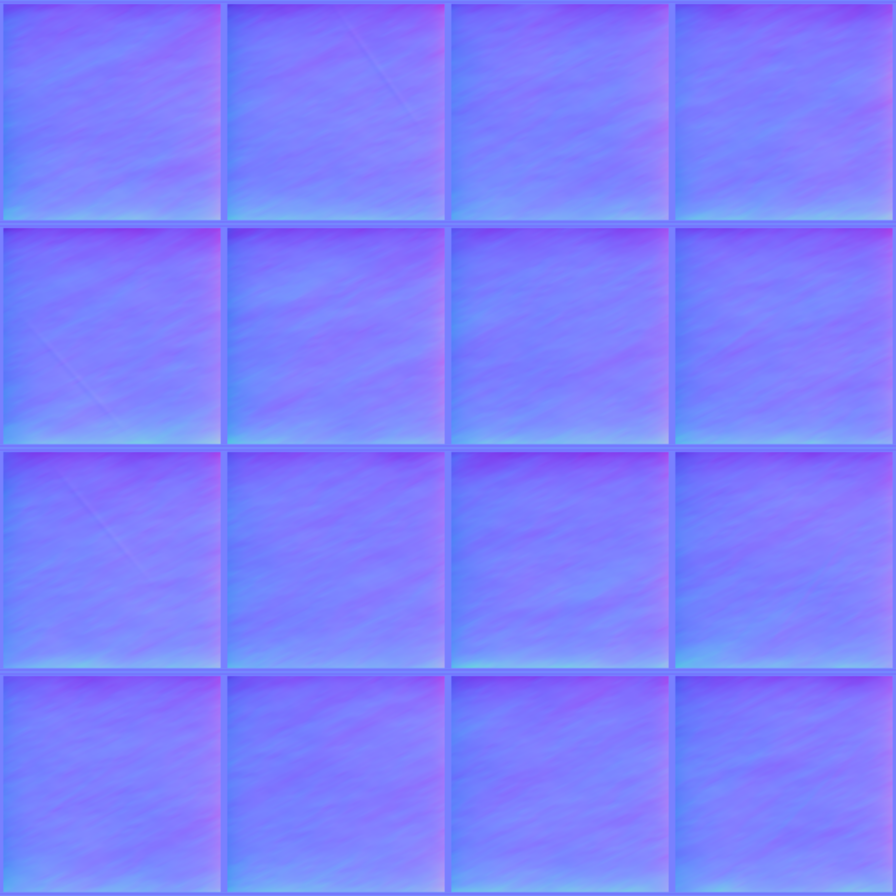
Reproduce this texture map procedurally as a Shadertoy shader.

```glsl
const float TILES = 4.0;
const float GROOVE_HALF_WIDTH = 0.015;

float hash(vec2 p) {
    vec3 q = fract(p.xyx * vec3(0.1031, 0.1030, 0.0973));
    q += dot(q, q.yzx + 33.33);
    return fract((q.x + q.y) * q.z);
}

// Value noise that wraps after a whole number of lattice cells
float wrapNoise(vec2 p, vec2 period) {
    vec2 cell = floor(p);
    vec2 f = p - cell;
    vec2 w = f * f * f * (f * (f * 6.0 - 15.0) + 10.0);
    vec2 lo = mod(cell, period);
    vec2 hi = mod(cell + 1.0, period);
    float bottom = mix(hash(lo), hash(vec2(hi.x, lo.y)), w.x);
    float top = mix(hash(vec2(lo.x, hi.y)), hash(hi), w.x);
    return mix(bottom, top, w.y);
}

// Integer shear stretches the relief along a diagonal and still wraps
float surfaceHeight(vec2 uv) {
    vec2 period = vec2(7.0, 11.0);
    vec2 p = vec2(uv.x + uv.y, 2.0 * uv.y - uv.x) * period;
    float height = 0.0;
    float amplitude = 0.5;
    for (int octave = 0; octave < 4; octave++) {
        height += amplitude * wrapNoise(p, period);
        p *= 2.0;
        period *= 2.0;
        amplitude *= 0.42;
    }
    return height;
}

vec2 surfaceSlope(vec2 uv, float eps) {
    float h = surfaceHeight(uv);
    return vec2(surfaceHeight(uv + vec2(eps, 0.0)) - h,
                surfaceHeight(uv + vec2(0.0, eps)) - h) / eps;
}

// Opposing slopes that decay inward from the two ends of a tile
float edgeSlope(float t, vec2 strength, vec2 reach) {
    return strength.y * exp(-(1.0 - t) / reach.y) - strength.x * exp(-t / reach.x);
}

// Faint straight scratch on about half of the tiles
vec2 scratchSlope(vec2 f, vec2 id, float width) {
    float seed = hash(id + 17.0);
    float angle = mix(0.5, 1.0, hash(id + 29.0));
    angle *= seed > 0.8 ? -1.0 : 1.0;
    vec2 along = vec2(cos(angle), sin(angle));
    vec2 across = vec2(-along.y, along.x);
    vec2 center = 0.5 + 0.4 * (vec2(hash(id + 41.0), hash(id + 53.0)) - 0.5);
    vec2 p = f - center;
    float d = dot(p, across) / width;
    float fade = 1.0 - smoothstep(0.1, 0.45, abs(dot(p, along)));
    return across * d * exp(-d * d) * fade * step(0.45, seed);
}

float grooveMask(float edgeDistance, float halfWidth, float blur) {
    return 1.0 - smoothstep(halfWidth - blur, halfWidth + blur, edgeDistance);
}

void mainImage(out vec4 fragColor, in vec2 fragCoord) {
    vec2 uv = fragCoord / iResolution.xy;
    vec2 grid = uv * TILES;
    vec2 id = floor(grid);
    vec2 f = grid - id;
    vec2 edge = min(f, 1.0 - f);
    float blur = max(0.005, TILES / iResolution.y);

    // Rounded tile edges, uneven from tile to tile and along each side
    float wear = 0.8 + 0.4 * wrapNoise(uv * 20.0, vec2(20.0));
    vec2 tileWear = 0.88 + 0.24 * vec2(hash(id + 3.0), hash(id + 11.0));
    vec2 slope = vec2(
        edgeSlope(f.x, vec2(0.34, 0.36), vec2(0.075, 0.05)),
        -edgeSlope(f.y, vec2(0.54, 0.52), vec2(0.075, 0.085)));
    slope *= wear * tileWear;

    // Shallow bulge, uneven glaze and scratches
    slope.x += 0.08 * (f.x - 0.5);
    slope += 0.0048 * surfaceSlope(uv, 0.0015);
    slope.x += 0.07 * (wrapNoise(uv * 12.0, vec2(12.0)) - 0.5);
    slope.y += 0.05 * (wrapNoise(uv * 9.0 + 4.0, vec2(9.0)) - 0.5);
    slope += 0.1 * scratchSlope(f, id, 0.014);

    // Flat grooves with a slight ripple across the horizontal joints
    float vertical = grooveMask(edge.x, GROOVE_HALF_WIDTH, blur);
    float horizontal = grooveMask(edge.y, GROOVE_HALF_WIDTH * 1.2, blur);
    float ripple = 0.08 * cos(edge.y / GROOVE_HALF_WIDTH * 5.0);
    slope = mix(slope, vec2(-0.06, 0.0), vertical);
    slope = mix(slope, vec2(-0.08, ripple), horizontal);

    // Encode the unit normal as colour
    float facing = sqrt(max(0.0, 1.0 - dot(slope, slope)));
    fragColor = vec4(0.5 + 0.5 * vec3(slope, facing), 1.0);
}
```
